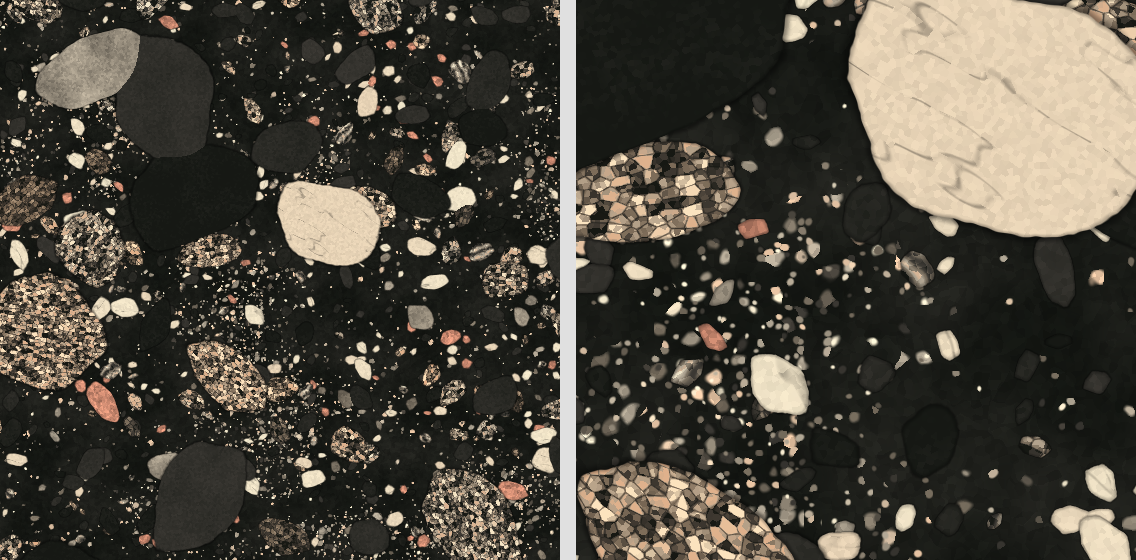
Left: the whole. Right: its middle third, enlarged.
Give the GLSL for this texture, as a WebGL 2 fragment shader.

```glsl
#version 300 es
precision highp float;
// Polished conglomerate: rounded and broken pebbles set in a dark, speckled matrix.
// Pebbles come from jittered grids, drawn from small to large; their mineral
// grains are cellular noise, while layered sines give bedding, veins and haze.

#define DARK  vec3(0.085, 0.095, 0.078)
#define CHAR  vec3(0.23, 0.22, 0.20)
#define TAUPE vec3(0.47, 0.43, 0.37)
#define SAND  vec3(0.68, 0.64, 0.57)
#define CREAM vec3(0.95, 0.91, 0.80)
#define TAN   vec3(0.84, 0.71, 0.59)
#define PINK  vec3(0.80, 0.54, 0.44)
#define GRAIN_SCALE 125.0
#define SPECK_SHARE 0.03
#define RUBBLE_SHARE 0.20
#define DARK_SHARE 0.36

uniform vec2 u_resolution;
out vec4 fragColor;

const float TAU = 6.2831853;

vec3 hash3(vec2 p) {
    vec3 q = fract(p.xyx * vec3(0.1031, 0.1030, 0.0973));
    q += dot(q, q.yxz + 33.33);
    return fract((q.xxy + q.yzz) * q.zyx);
}

mat2 rotation(float a) {
    return mat2(cos(a), -sin(a), sin(a), cos(a));
}

// Layered sines, roughly -1 to 1
float drift(vec2 p) {
    float sum = 0.0, amp = 0.5;
    for (int i = 0; i < 4; i++) {
        p = mat2(0.8, -0.6, 0.6, 0.8) * p * 1.9 + 1.7;
        sum += amp * sin(p.x + 1.3 * sin(p.y));
        amp *= 0.6;
    }
    return sum;
}

// Cellular noise: nearest and second distance, random values of the nearest cell
vec2 cells(vec2 p, out vec3 rnd) {
    vec2 base = floor(p), near = vec2(9.0);
    rnd = vec3(0.0);
    for (int y = -1; y <= 1; y++)
    for (int x = -1; x <= 1; x++) {
        vec2 id = base + vec2(x, y);
        vec3 h = hash3(id);
        float d = length(id + 0.1 + 0.8 * h.xy - p);
        if (d < near.x) {
            near = vec2(d, near.x);
            rnd = hash3(id + 71.0);
        } else near.y = min(near.y, d);
    }
    return near;
}

// Mineral colours from dark to light
vec3 mineral(float t, float warmth) {
    vec3 c = mix(DARK, CHAR, smoothstep(0.0, 0.22, t));
    c = mix(c, TAUPE, smoothstep(0.22, 0.45, t));
    c = mix(c, SAND, smoothstep(0.45, 0.68, t));
    return mix(c, mix(CREAM, TAN, smoothstep(0.3, 0.6, warmth)), smoothstep(0.68, 0.88, t));
}

// Pebble outline from softly joined planes: about -1 at the centre, 0 at the rim
float outline(vec2 q, vec2 id, float sharpness) {
    float sum = 0.0;
    for (int i = 0; i < 7; i++) {
        vec3 h = hash3(id + float(i) * 7.0);
        float a = TAU * (float(i) + 0.6 * h.x) / 7.0;
        sum += exp(sharpness * dot(q, vec2(cos(a), sin(a))) / mix(0.8, 1.1, h.y));
    }
    return log(sum) / sharpness - 1.0;
}

// Stone surface at local position l; rnd picks the kind of rock
vec3 stone(vec2 l, vec3 rnd, float paleShare) {
    vec3 coarse, fine;
    vec2 edge = cells(l * GRAIN_SCALE * vec2(0.85, 1.2), coarse);
    cells(l * GRAIN_SCALE * 2.1 + 40.0, fine);
    float wave = drift(l * 22.0 + rnd.yz * 30.0);

    if (rnd.x < DARK_SHARE) {
        float bedding = 0.12 * wave + 0.25 * (fine.x - 0.5);
        return mix(DARK, CHAR, clamp(rnd.y * 0.85 + bedding, 0.0, 1.2));
    }
    if (rnd.x < 1.0 - paleShare) {
        float tone = coarse.x + 0.5 * (fine.x - 0.5) + 0.25 * (rnd.y - 0.4);
        tone *= mix(0.45, 1.0, smoothstep(0.0, 0.22, edge.y - edge.x));
        tone *= rnd.z < 0.2 ? 0.5 : 1.0;
        return mineral(tone, coarse.y) * mix(vec3(1.0), vec3(1.06, 0.97, 0.90), rnd.y);
    }
    float pick = (rnd.x - 1.0 + paleShare) / paleShare;
    if (pick < 0.2) return PINK * (0.72 + 0.3 * coarse.x + 0.25 * fine.x);
    if (pick < 0.4) {
        float band = 0.5 + 0.5 * sin(l.y * 420.0 + 4.0 * wave);
        return mineral(0.15 + 0.55 * band + 0.4 * (fine.x - 0.4), coarse.y);
    }
    if (pick < 0.58) return mix(TAUPE, SAND, rnd.y) * (0.85 + 0.2 * wave + 0.2 * fine.x);
    float vein = smoothstep(0.10, 0.0, abs(drift(l * vec2(9.0, 30.0) + rnd.yz * 9.0)));
    return mix(CREAM, TAN, 0.45 * rnd.y) * (0.96 + 0.08 * fine.x - 0.3 * vein * coarse.x);
}

// One grid of pebbles laid over the colour beneath
vec3 pebbles(vec3 under, vec2 p, float grid, float chance, float paleShare, float sharpness) {
    vec2 base = floor(p * grid), local = vec2(0.0);
    vec3 kind = vec3(0.0);
    float dist = 1.0;
    for (int y = -1; y <= 1; y++)
    for (int x = -1; x <= 1; x++) {
        vec2 id = base + vec2(x, y);
        vec2 key = id + grid * 13.0;
        vec3 place = hash3(key), form = hash3(key + 191.0);
        if (place.z > chance) continue;
        float radius = mix(0.27, 0.53, form.x);
        vec2 l = rotation((form.y - 0.5) * 2.6) * (p * grid - id - 0.5 - 0.55 * (place.xy - 0.5));
        vec2 q = l * vec2(1.0, mix(1.1, 1.9, form.z)) / radius;
        if (dot(q, q) > 2.5) continue;
        float d = outline(q, key + 37.0, sharpness) * radius / grid;
        if (d < dist) {
            dist = d;
            local = l / grid + place.xy;
            kind = hash3(key + 389.0);
        }
    }
    dist += 0.012 / grid * drift(p * grid * 9.0);
    float pixel = 1.0 / min(u_resolution.x, u_resolution.y);
    under *= mix(0.6, 1.0, smoothstep(0.0, 0.02 / grid + 0.001, dist));
    if (dist > pixel) return under;
    vec3 face = stone(local, kind, paleShare);
    face *= mix(0.75, 1.0, smoothstep(0.0, 0.003, -dist));
    return mix(face, under, smoothstep(-pixel, pixel, dist));
}

// Dark ground with clustered mineral specks
vec3 matrix(vec2 p) {
    vec3 c = mix(DARK * 0.9, CHAR, clamp(0.14 + 0.22 * drift(p * 14.0), 0.0, 1.0));
    float share = SPECK_SHARE + RUBBLE_SHARE * smoothstep(0.05, 0.7, drift(p * 4.0 + 3.0));
    for (int i = 0; i < 2; i++) {
        vec3 rnd;
        float scale = i == 0 ? 105.0 : 200.0;
        float d = cells(p * scale + drift(p * 50.0) * 0.3, rnd).x;
        float size = mix(0.2, 0.55, rnd.y);
        float speck = step(1.0 - share * 1.3, rnd.x) * smoothstep(size + 0.15, size - 0.15, d);
        c = mix(c, mineral(0.2 + 0.75 * rnd.z, rnd.y), speck);
        c *= 0.9 + 0.2 * rnd.z;
    }
    return c;
}

void main() {
    vec2 p = gl_FragCoord.xy / min(u_resolution.x, u_resolution.y);
    vec3 color = matrix(p);
    color = pebbles(color, p, 44.0, 0.30, 0.55, 13.0);
    color = pebbles(color, p, 19.0, 0.42, 0.28, 10.0);
    color = pebbles(color, p, 8.5, 0.55, 0.14, 8.0);
    color = pebbles(color, p, 4.2, 0.62, 0.12, 8.0);
    fragColor = vec4(clamp(color, 0.0, 1.0), 1.0);
}
```
